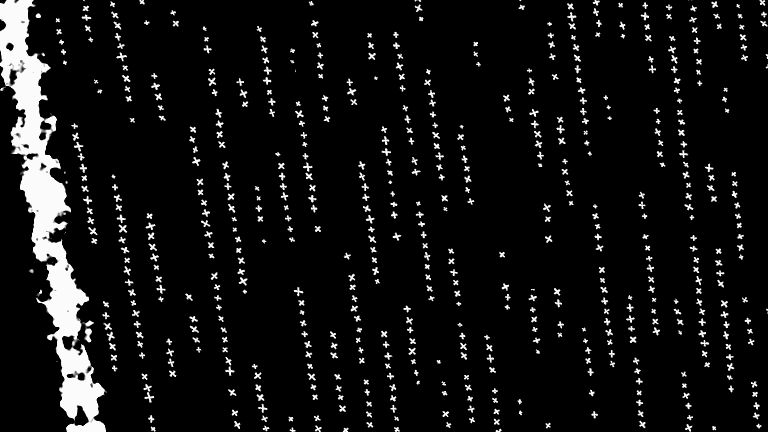
This pattern is drawn by a WebGL 2 fragment shader. Its source:

```glsl
#version 300 es
precision highp float;
// Slanted columns of small worn white crosses on black, with a ragged white selvage at the left.

uniform vec2 u_resolution;
out vec4 outColor;

// All lengths are in canvas heights.
const vec3 INK = vec3(0.0);
const vec3 CHALK = vec3(0.985);
const float COLUMN_DENSITY = 14.0;   // columns per unit at the left
const float COLUMN_CROWDING = 1.3;   // growth of density to the right
const float COLUMN_PHASE = 0.75;
const float SLANT_LEFT = 0.18;       // sideways drift per unit of depth
const float SLANT_FALLOFF = 0.045;
const float ROWS = 41.0;
const float ARM_LENGTH = 0.0074;
const float STROKE_RADIUS = 0.0023;
const float RUN_FREQUENCY = 0.24;    // runs and gaps along a column
const float GAP_LEVEL = 0.40;
const float DROPOUT = 0.10;
const float BAND_HALF_WIDTH = 0.040;
const float BAND_RAGGEDNESS = 0.075;

float hash(vec2 p) {
    vec3 q = fract(p.xyx * 0.1031);
    q += dot(q, q.yzx + 33.33);
    return fract((q.x + q.y) * q.z);
}

float noise(vec2 p) {
    vec2 i = floor(p), f = fract(p);
    f = f * f * (3.0 - 2.0 * f);
    float low = mix(hash(i), hash(i + vec2(1, 0)), f.x);
    float high = mix(hash(i + vec2(0, 1)), hash(i + vec2(1, 1)), f.x);
    return mix(low, high, f.y);
}

float fbm(vec2 p) {
    float sum = 0.0, weight = 0.54;
    for (int i = 0; i < 3; i++) {
        sum += weight * noise(p);
        p = mat2(1.6, 1.2, -1.2, 1.6) * p + 17.3;
        weight *= 0.5;
    }
    return sum / 0.945;
}

float bandCentre(float depth) {
    return 0.025 + depth * (0.155 + 0.02 * depth);
}

// Signed distance to the selvage, with torn edges and holes.
float selvage(vec2 p, float depth) {
    float edge = abs(p.x - bandCentre(depth)) - BAND_HALF_WIDTH;
    edge += (fbm(p * 32.0 + 40.0) - 0.5) * BAND_RAGGEDNESS;
    float holeLevel = mix(0.74, 0.62, smoothstep(0.35, 0.6, depth));
    float hole = (fbm(p * 38.0 + 7.0) - holeLevel) * 0.05;
    return max(edge, hole);
}

// Distance to a bar along x with round ends.
float bar(vec2 q, float reach) {
    return length(vec2(max(abs(q.x) - reach, 0.0), q.y));
}

// Signed distance to the cross of the nearest cell.
float crosses(vec2 p, float depth) {
    // Columns fan out and lean; each has its own row offset.
    float u = p.x - (SLANT_LEFT - SLANT_FALLOFF * p.x) * depth;
    float across = u * (COLUMN_DENSITY + COLUMN_CROWDING * u) + COLUMN_PHASE;
    float density = (COLUMN_DENSITY + 2.0 * COLUMN_CROWDING * u) * (1.0 + SLANT_FALLOFF * depth);
    float column = floor(across);
    float down = depth * ROWS + hash(vec2(column, 91.0));
    vec2 cell = vec2(column, floor(down)) + 20.0;
    vec2 q = (vec2(across, down) - cell + 19.5) / vec2(density, ROWS);

    // Wear: runs that fade at their ends, and single losses.
    float run = noise(vec2(cell.x * 3.0, cell.y * RUN_FREQUENCY));
    run += 0.22 * (noise(p * 3.5 + 5.0) - 0.5);
    float lost = step(hash(cell + 63.0), DROPOUT);
    float cover = smoothstep(GAP_LEVEL, GAP_LEVEL + 0.16, run) * (1.0 - lost);
    if (cover < 0.04) return 1.0;

    // Irregular placement, turn, size and arms.
    q -= (vec2(hash(cell + 7.0), hash(cell + 13.0)) - 0.5) * vec2(0.006, 0.0035);
    float angle = 0.45 + (hash(cell + 29.0) - 0.5) * 1.3;
    float c = cos(angle), s = sin(angle);
    q = mat2(c, s, -s, c) * q;
    float size = mix(0.7, 1.12, hash(cell + 37.0)) * mix(0.45, 1.0, cover);
    size *= 1.05 - 0.12 * p.x;
    vec2 arms = ARM_LENGTH * size * (0.7 + 0.5 * vec2(hash(cell + 43.0), hash(cell + 51.0)));
    float shape = min(bar(q, arms.x), bar(q.yx, arms.y));
    float roughness = (noise(p * 330.0) - 0.5) * 0.0016;
    return shape - STROKE_RADIUS * mix(0.75, 1.0, size) + roughness;
}

void main() {
    vec2 p = gl_FragCoord.xy / u_resolution.y;
    float pixel = 1.0 / u_resolution.y;
    float depth = 1.0 - p.y;

    float band = clamp(0.5 - selvage(p, depth) / (1.5 * pixel), 0.0, 1.0);
    float marks = clamp(0.5 - crosses(p, depth) / pixel, 0.0, 1.0);
    marks *= step(bandCentre(depth) + BAND_HALF_WIDTH + 0.012, p.x);

    outColor = vec4(mix(INK, CHALK, max(band, marks)), 1.0);
}
```
